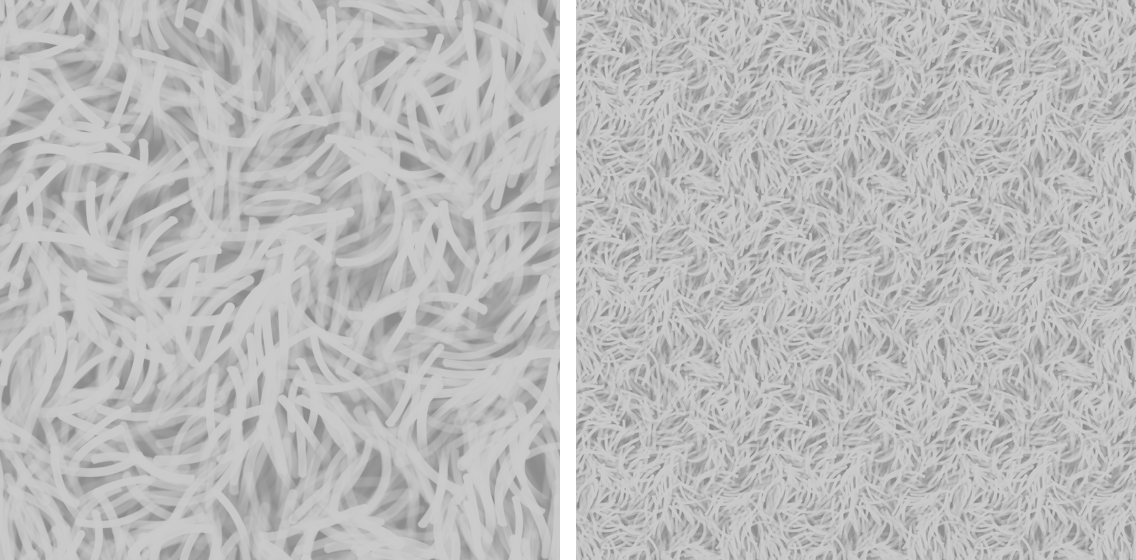
Left: one tile. Right: repeated 3 by 3.
Give the GLSL for this texture, as a Shadertoy shader.

```glsl
#define LAYERS 24
#define CELLS 8
#define HALF_LENGTH 0.094
#define HALF_WIDTH 0.0084
#define BEND 0.42
#define FLOW_TURN 0.6
#define MAIN_ANGLE 1.2
#define ANGLE_JITTER 1.3
#define DENSITY 1.35
#define DENSITY_SWING 0.9
#define SHADOW_GRAY 0.55
#define STRAND_GRAY 0.795

const float TAU = 6.2831853;

uvec3 hashBits(ivec3 cell) {
    uvec3 v = uvec3(cell) * 1664525u + 1013904223u;
    v.x += v.y * v.z; v.y += v.z * v.x; v.z += v.x * v.y;
    v ^= v >> 16u;
    v.x += v.y * v.z; v.y += v.z * v.x; v.z += v.x * v.y;
    return v;
}

ivec2 wrapCell(ivec2 cell, int period) {
    return (cell + period) % period;
}

float gradientDot(ivec2 corner, vec2 offset, int period) {
    uint bits = hashBits(ivec3(wrapCell(corner, period), 21)).x;
    float angle = TAU * float(bits >> 16u) / 65536.0;
    return dot(vec2(cos(angle), sin(angle)), offset);
}

// Gradient noise that wraps over the unit square
float tiledNoise(vec2 uv, int period) {
    vec2 p = uv * float(period);
    ivec2 i = ivec2(floor(p));
    vec2 f = fract(p);
    vec2 w = f * f * f * (f * (f * 6.0 - 15.0) + 10.0);
    float bottom = mix(gradientDot(i, f, period),
                       gradientDot(i + ivec2(1, 0), f - vec2(1, 0), period), w.x);
    float top = mix(gradientDot(i + ivec2(0, 1), f - vec2(0, 1), period),
                    gradientDot(i + ivec2(1, 1), f - vec2(1, 1), period), w.x);
    return mix(bottom, top, w.y);
}

// Swirling combing direction, whole waves per tile
float flowAngle(vec2 uv) {
    vec3 waves = vec3(uv.x + 2.0 * uv.y, 2.0 * uv.x - uv.y, 3.0 * uv.x + 2.0 * uv.y);
    return MAIN_ANGLE + FLOW_TURN * dot(sin(TAU * waves + vec3(0.6, 2.5, 4.4)), vec3(1));
}

// Opacity of one curved strand: round tip, fading root
float strandOpacity(vec2 p, vec2 shift, ivec2 cell, int layer, float pixel) {
    uvec3 bits = hashBits(ivec3(wrapCell(cell, CELLS), layer + 100));
    vec3 place = vec3(bits >> 16u) / 65536.0;
    vec2 center = vec2(cell) + 0.3 + 0.4 * place.xy;
    vec2 d = p - center;
    if (dot(d, d) > 0.64) return 0.0;
    d /= float(CELLS);

    vec3 shape = vec3(bits & 65535u) / 65536.0;
    vec3 detail = fract(shape * 7.0);
    float angle = flowAngle((center - shift) / float(CELLS))
                + ANGLE_JITTER * (place.z - 0.5);
    vec2 along = vec2(cos(angle), sin(angle)) * (detail.z < 0.5 ? -1.0 : 1.0);
    vec2 q = vec2(dot(d, along), dot(d, vec2(-along.y, along.x)));

    // Distance to a bent centre line, corrected by its slope
    float halfLength = HALF_LENGTH * mix(0.72, 0.95, shape.x);
    float s = clamp(q.x / halfLength, -1.0, 1.0);
    float bow = BEND * (2.0 * shape.y - 1.0);
    float twist = 0.24 * (detail.x - 0.5);
    float curve = halfLength * (bow * (s * s - 0.4) + twist * s * s * s);
    float slope = 2.0 * bow * s + 3.0 * twist * s * s;
    float dist = length(vec2(q.x - s * halfLength,
                             (q.y - curve) * inversesqrt(1.0 + slope * slope)));

    float width = HALF_WIDTH * mix(0.75, 1.05, detail.y);
    float soft = pixel + 0.0035 * (1.0 - shape.z);
    float body = 1.0 - smoothstep(width - soft, width + soft, dist);
    float strength = mix(0.08, 0.95, shape.z * shape.z);
    return body * strength * smoothstep(-1.05, 0.1, s);
}

void mainImage(out vec4 fragColor, in vec2 fragCoord) {
    vec2 uv = fragCoord / iResolution.xy;
    float pixel = 0.8 / iResolution.y;

    // Shadow left visible through all strands
    float shadow = 1.0;
    for (int layer = 0; layer < LAYERS; layer++) {
        vec2 shift = fract(float(layer) * vec2(0.7549, 0.5698));
        vec2 p = uv * float(CELLS) + shift;
        ivec2 cell = ivec2(floor(p - 0.5));
        for (int k = 0; k < 4; k++)
            shadow *= 1.0 - strandOpacity(p, shift, cell + ivec2(k & 1, k >> 1), layer, pixel);
    }

    // Thicker and thinner patches of fur
    shadow = pow(shadow, DENSITY + DENSITY_SWING * tiledNoise(uv, 3));
    fragColor = vec4(vec3(mix(STRAND_GRAY, SHADOW_GRAY, shadow)), 1.0);
}
```
